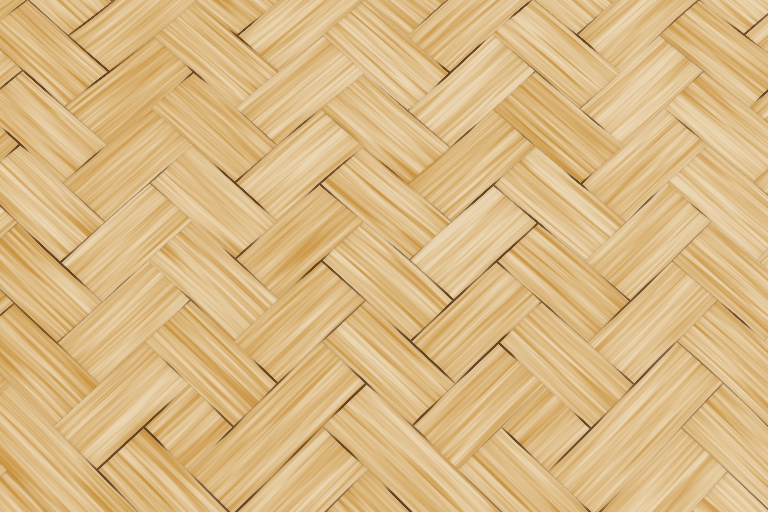
This texture is drawn by a Shadertoy shader. Its source:

```glsl
const vec3 HONEY = vec3(0.81, 0.62, 0.32);
const vec3 CREAM = vec3(0.91, 0.82, 0.67);
const vec3 SHADE = vec3(0.66, 0.50, 0.28);
const vec3 GAP = vec3(0.32, 0.19, 0.08);
const int MAX_SPAN = 3;

float hash(vec2 p) {
    vec3 q = fract(vec3(p.xyx) * 0.1031);
    q += dot(q, q.yzx + 33.33);
    return fract((q.x + q.y) * q.z);
}

float noise(vec2 p) {
    vec2 i = floor(p), f = fract(p);
    f = f * f * (3.0 - 2.0 * f);
    return mix(mix(hash(i), hash(i + vec2(1, 0)), f.x),
               mix(hash(i + vec2(0, 1)), hash(i + vec2(1, 1)), f.x), f.y);
}

// Canvas to strand axes: x runs down-right, y runs up-right, slight perspective
vec2 toWeave(vec2 p) {
    vec2 c = vec2(p.x - 0.629, 0.6426 - p.y);
    float sum = c.x / (0.0844 + 0.006 * c.y);
    float diff = c.y * 13.4 * (1.0 - 0.1265 * c.y);
    return 0.5 * vec2(sum + diff, sum - diff);
}

// Twill of two over, two under, with an irregular turn near the lower border
bool fallingOnTop(vec2 cell) {
    float sum = cell.x + cell.y, diff = cell.x - cell.y;
    float phase = mod(sum + 0.5, 8.0) - 0.5;
    bool twill = mod(sum + 0.5, 4.0) < 2.0;
    bool turned = abs(abs(phase - 4.0) - (diff - 6.0)) < 0.5 && phase < 5.5;
    return twill != turned;
}

// Cells the visible strand continues for in one direction
float spanFrom(vec2 cell, vec2 direction, bool falling) {
    float span = 0.0;
    for (int k = 0; k < MAX_SPAN; k++) {
        if (fallingOnTop(cell + direction * (span + 1.0)) != falling) break;
        span += 1.0;
    }
    return span;
}

// Lightness of the split bamboo: broad bands, fine fibres and amber streaks
float bambooTone(float along, float across, vec2 seed, float streakiness) {
    float broad = noise(vec2(across * 4.0, along * 0.4) + seed);
    float fibre = noise(vec2(across * 22.0, along * 0.7) + seed.yx);
    float fine = noise(vec2(across * 40.0, along * 1.6) + seed + 41.0);
    float streak = smoothstep(0.55, 0.85, noise(vec2(across * 19.0, along * 0.6) + seed + 87.0));
    return 0.28 * (broad - 0.5) + 0.62 * (fibre - 0.5) + 0.5 * (fine - 0.5)
         - streakiness * streak;
}

// Dark line along one edge, opening to the given half width
float seam(float edge, float halfWidth, float softness) {
    return 1.0 - smoothstep(halfWidth, halfWidth + softness, edge);
}

void mainImage(out vec4 fragColor, in vec2 fragCoord) {
    vec2 p = fragCoord / iResolution.y;
    float pixel = 9.0 / iResolution.y;

    // Slight hand-woven irregularity
    vec2 weave = toWeave(p);
    weave += 0.09 * (vec2(noise(weave * 0.45 + 20.0), noise(weave * 0.45 + 70.0)) - 0.5);
    vec2 cell = floor(weave), local = fract(weave);

    // Visible piece of strand under this point
    bool falling = fallingOnTop(cell);
    vec2 axis = falling ? vec2(1, 0) : vec2(0, 1);
    float before = spanFrom(cell, -axis, falling);
    float after = spanFrom(cell, axis, falling);
    float along = dot(local, axis) + before;
    float across = dot(local, axis.yx);
    float span = before + after + 1.0;
    vec2 piece = cell - axis * before;
    vec2 seed = 60.0 * vec2(hash(piece + 31.0), hash(piece + 67.0));

    // Wood colour, paler to the right and on the rising strands
    float tone = 0.71 + 0.24 * (hash(piece + 113.0) - 0.5);
    tone += 0.20 * (p.x * iResolution.y / iResolution.x - 0.5) + 0.08 * (p.y - 0.5);
    tone += falling ? -0.01 : 0.0;
    tone += bambooTone(along, across, seed, falling ? 0.55 : 0.32);
    float endDistance = min(along, span - along);
    tone -= 0.10 * exp(-endDistance * 5.0);
    vec3 colour = mix(HONEY, CREAM, clamp(tone, -0.15, 1.1));

    // Faint contact shadow, then thin gaps that open and close along each edge
    float edge = min(min(across, 1.0 - across), endDistance);
    float wear = noise(weave * 1.7 + 140.0);
    colour = mix(colour, SHADE, (0.08 + 0.30 * wear) * exp(-edge * 38.0));
    float open = smoothstep(0.35, 0.85, wear);
    float gap = seam(edge, 0.012 * open, 0.65 * pixel);
    colour = mix(colour, GAP, gap * mix(0.08, 0.85, open));

    fragColor = vec4(colour, 1.0);
}
```
